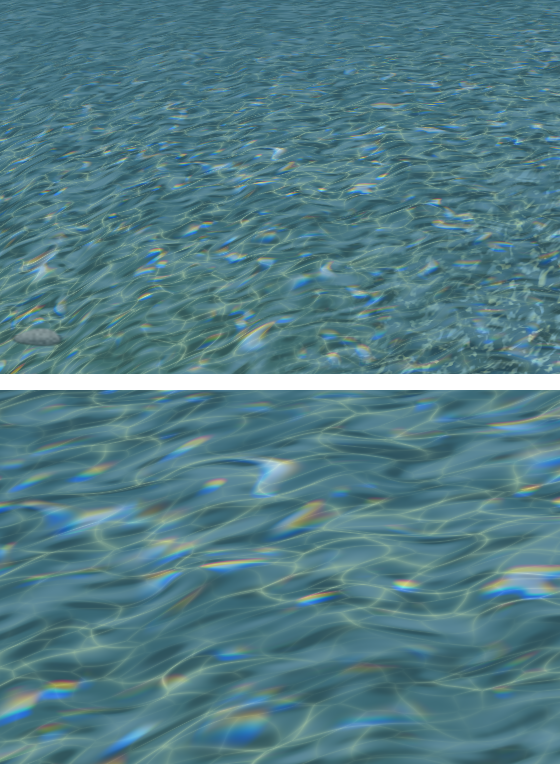
Top, the full canvas; bottom, a detail of the centre.
A WebGL 2 fragment shader for this texture:

```glsl
#version 300 es
precision highp float;
// Clear shallow water with slanting ripples, caustic lines and prismatic glints.

uniform vec2 u_resolution;
out vec4 fragColor;

const vec3 DEEP = vec3(0.220, 0.405, 0.465);
const vec3 GREEN_SHALLOW = vec3(0.245, 0.425, 0.425);
const vec3 PALE_SAND = vec3(0.320, 0.465, 0.480);
const vec3 SKY_SHEEN = vec3(0.365, 0.540, 0.610);
const vec3 SUNLIT = vec3(0.590, 0.720, 0.620);

vec2 hash2(vec2 p) {
  vec3 a = fract(vec3(p.xyx) * vec3(0.1031, 0.1030, 0.0973));
  a += dot(a, a.yzx + 33.33);
  return fract((a.xx + a.yz) * a.zy);
}

float valueNoise(vec2 p) {
  vec2 i = floor(p), f = fract(p);
  f = f * f * (3.0 - 2.0 * f);
  float low = mix(hash2(i).x, hash2(i + vec2(1, 0)).x, f.x);
  float high = mix(hash2(i + vec2(0, 1)).x, hash2(i + 1.0).x, f.x);
  return mix(low, high, f.y);
}

// Distances to the nearest and second nearest cell centres.
vec2 cellular(vec2 p) {
  vec2 cell = floor(p), nearest = vec2(8.0);
  for (int y = -1; y <= 1; y++) {
    for (int x = -1; x <= 1; x++) {
      vec2 id = cell + vec2(x, y);
      float d = length(id + 0.1 + 0.8 * hash2(id) - p);
      nearest = vec2(min(nearest.x, d), min(nearest.y, max(nearest.x, d)));
    }
  }
  return nearest;
}

// Foreshortened plane whose rows climb to the right, steepest near the viewer.
vec2 waterPlane(vec2 p) {
  float tilt = (0.66 * p.x - 0.16 * p.x * p.x) * (1.0 - 0.75 * p.y);
  float depth = 1.9 - p.y + 0.9 * tilt;
  return vec2(25.0 * (p.x - 0.6), 120.0) / depth;
}

vec2 wobble(vec2 q) {
  q += vec2(0.20, 0.34) * sin(q.yx * vec2(1.25, 1.15) + vec2(0.4, 2.1));
  q += vec2(0.14, 0.17) * sin(q.yx * vec2(2.30, 3.10) + vec2(3.7, 0.9));
  return q + vec2(0.3, 0.7) * valueNoise(q * vec2(0.9, 0.7));
}

float causticLine(vec2 q, float sharpness) {
  vec2 d = cellular(q);
  return exp(-sharpness * (d.y - d.x));
}

float glint(vec2 q) {
  return smoothstep(0.60, 0.92, valueNoise(q * vec2(2.1, 1.7) + 17.0));
}

// Samples three shifted bands so that edges split into warm and blue.
vec3 prism(vec2 q, vec2 shift) {
  return vec3(glint(q - shift), glint(q - 0.45 * shift), glint(q + shift));
}

vec3 addStone(vec3 water, vec2 p, vec2 centre, vec2 radius) {
  vec2 s = (p - centre) / radius;
  float edge = length(s) + 0.10 * sin(3.0 * atan(s.y, s.x) + 0.8);
  float aa = 1.5 * fwidth(edge);
  float grain = valueNoise(p * vec2(110.0, 170.0));
  vec3 stone = mix(vec3(0.30, 0.39, 0.41), vec3(0.50, 0.57, 0.58), smoothstep(-0.9, 0.5, s.y));
  stone += 0.10 * (grain - 0.5);
  water *= 1.0 - 0.4 * (1.0 - smoothstep(0.9, 1.25, edge)) * step(s.y, 0.3);
  return mix(water, stone, 1.0 - smoothstep(1.0 - aa, 1.0 + aa, edge));
}

void main() {
  vec2 p = gl_FragCoord.xy / u_resolution.y;
  vec2 plane = waterPlane(p);
  vec2 q = wobble(plane);
  float far = smoothstep(0.5, 1.0, p.y - 0.12 * (p.x - 0.4));
  float sandy = smoothstep(0.7, 1.75, p.x - p.y + 0.3);

  // Water body
  float shallow = (1.0 - smoothstep(0.0, 0.6, p.y)) * (1.0 - sandy);
  vec3 color = mix(DEEP, GREEN_SHALLOW, shallow);
  color = mix(color, PALE_SAND, 0.6 * sandy) + 0.02 * far;

  // Surface ripples, long and short
  float swell = valueNoise(q * vec2(1.0, 1.3) + 5.0);
  float ripple = valueNoise(q * vec2(1.9, 2.3) + 31.0);
  float sheen = smoothstep(0.36, 0.88, 0.42 * swell + 0.58 * ripple);
  color = mix(color, SKY_SHEEN, sheen * mix(0.95, 0.65, far));
  color *= 1.0 - 0.20 * (1.0 - smoothstep(0.10, 0.45, ripple)) * (1.0 - 0.5 * far);

  // Caustic web with lines that fade in and out
  float fade = smoothstep(0.15, 0.75, valueNoise(q * vec2(0.8, 0.9) + 9.0));
  float web = causticLine(q * vec2(0.85, 0.8), 9.0) + 0.5 * causticLine(q * vec2(1.3, 1.5) + 40.0, 7.0);
  float webGain = mix(0.3, 1.0, fade) * (1.0 - 0.8 * far) * (1.0 - 0.45 * sandy);
  color = mix(color, SUNLIT, min(0.62 * web * webGain, 0.85));

  // Prismatic glints
  vec3 spectrum = prism(q, vec2(0.04, 0.17));
  float sparkle = smoothstep(0.30, 0.80, valueNoise(plane * vec2(1.1, 0.8) + 53.0));
  float glintGain = sparkle * (1.0 - 0.85 * far) * (1.0 - 0.35 * sandy);
  color += glintGain * (vec3(0.34, 0.30, 0.36) * spectrum - 0.10 * spectrum.zxy);

  // Fine sandy grain at the near right
  vec2 grainPos = vec2(p.x + 0.2 * p.y, p.y - 0.35 * p.x) * vec2(58.0, 88.0);
  grainPos += 1.4 * valueNoise(grainPos * 0.45);
  float speck = smoothstep(0.45, 0.85, 0.6 * valueNoise(grainPos) + 0.4 * valueNoise(grainPos * 1.9 + 7.0));
  vec3 speckTint = mix(vec3(0.14, 0.18, 0.26), vec3(0.32, 0.28, 0.10), valueNoise(grainPos * 0.7 + 3.0));
  color += sandy * (speck - 0.25) * speckTint;

  color = addStone(color, p, vec2(0.103, 0.098), vec2(0.060, 0.022));
  fragColor = vec4(clamp(color, 0.0, 1.0), 1.0);
}
```
